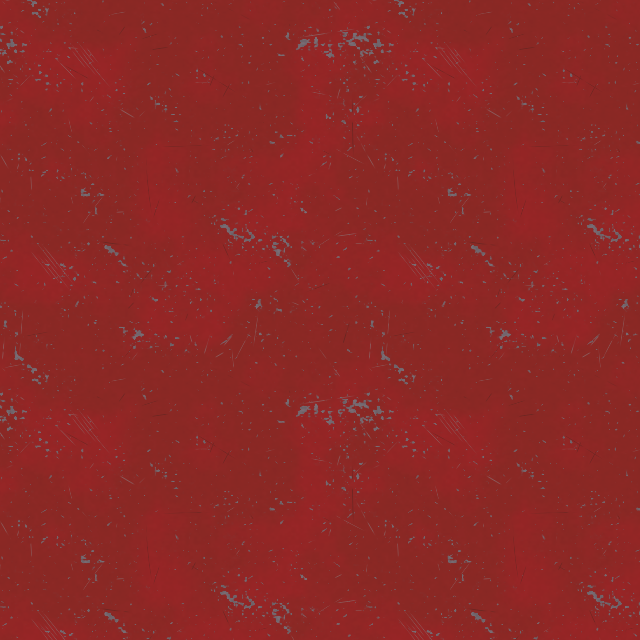
A WebGL 2 fragment shader for this texture:

```glsl
#version 300 es
precision highp float;

uniform vec2 u_resolution;
out vec4 fragColor;

float hash(vec2 p) {
    return fract(sin(dot(p, vec2(127.1, 311.7))) * 43758.5453);
}

// Value noise with n cells per tile, wrapping at the tile border
float noise(vec2 p, float n) {
    p *= n;
    vec2 f = fract(p);
    vec2 a = mod(floor(p), n);
    vec2 b = mod(a + 1.0, n);
    f = f * f * (3.0 - 2.0 * f);
    float low = mix(hash(a + n), hash(vec2(b.x, a.y) + n), f.x);
    float high = mix(hash(vec2(a.x, b.y) + n), hash(b + n), f.x);
    return mix(low, high, f.y);
}

float fbm(vec2 p, float n, int octaves) {
    float sum = 0.0, total = 0.0, weight = 1.0;
    for (int i = 0; i < octaves; i++) {
        sum += weight * noise(p, n);
        total += weight;
        weight *= 0.5;
        n *= 2.0;
    }
    return sum / total;
}

// Tiny isolated flecks, one candidate per cell
float specks(vec2 p, float n, float px) {
    vec2 id = mod(floor(p * n), n);
    vec2 center = 0.25 + 0.5 * vec2(hash(id + 0.37), hash(id + 4.71));
    vec2 q = (fract(p * n) - center) / n;
    q.x += q.y * (hash(id + 2.9) - 0.5) * 3.0;
    q.y *= mix(0.5, 1.6, hash(id + 6.3));
    float radius = mix(0.0005, 0.0032, pow(hash(id + 8.13), 3.0));
    radius *= 0.4 + 1.2 * noise(p, 230.0);
    float present = step(0.72, hash(id + 9.57));
    return present * clamp((radius - length(q)) / px + 0.5, 0.0, 1.0);
}

// Hairline broken scratches: x holds the pale ones, y the dark ones
vec2 scratches(vec2 p, float n, float px) {
    vec2 cover = vec2(0.0);
    float gaps = smoothstep(0.36, 0.58, fbm(p, 45.0, 2));
    for (int k = 0; k < 45; k++) {
        int neighbor = k % 9;
        vec2 cell = floor(p * n) + vec2(neighbor % 3 - 1, neighbor / 3 - 1);
        vec2 id = mod(cell, n) + float(k / 9) * 17.3;
        vec2 q = p - (cell + vec2(hash(id), hash(id + 3.1))) / n;

        // A few are bundles of uneven parallel lines
        float bundle = step(0.975, hash(id + 5.3));
        float angle = mix(3.1416 * hash(id + 7.7), -0.9, bundle);
        float c = cos(angle), s = sin(angle);
        q = mat2(c, -s, s, c) * q;
        float row = bundle * clamp(round(q.y / 0.009), -2.0, 2.0);
        q.y -= row * 0.009;
        q.x -= bundle * 0.08 * (hash(id + row + 0.7) - 0.5);
        q.y += (hash(id + 1.9) - 0.5) * q.x * q.x;

        float size = hash(id + 11.3);
        float reach = mix(0.012, 0.09, size * size * size);
        reach = mix(reach, 0.03 + 0.05 * hash(id + row + 2.3), bundle);
        float width = mix(0.0002, 0.0011, hash(id + 13.7));
        float line = clamp((width - abs(q.y)) / px + 0.5, 0.0, 1.0);
        line *= 1.0 - smoothstep(0.5, 1.0, abs(q.x) / reach);
        line *= mix(gaps, 1.0, 0.5 * bundle) * step(0.2, hash(id + 15.1));
        float dark = step(0.66, hash(id + 19.9)) * (1.0 - bundle);
        cover = max(cover, line * vec2(1.0 - dark, dark));
    }
    return cover;
}

void main() {
    float tiles = 1.745;
    vec2 p = gl_FragCoord.xy / u_resolution.y * tiles;
    float px = tiles / u_resolution.y;

    // Mottled red paint
    float clouds = fbm(p, 7.0, 5);
    vec3 color = mix(vec3(0.542, 0.157, 0.142), vec3(0.588, 0.145, 0.147),
                     smoothstep(0.42, 0.8, clouds));
    color *= 1.0 + 0.04 * (fbm(p, 90.0, 2) - 0.5);

    // Slanted clusters of small ragged chips
    vec2 slanted = vec2(p.x + p.y, p.y);
    float chipField = 0.5 * fbm(slanted, 11.0, 3) + 0.5 * fbm(p + 0.31, 105.0, 2);
    float chips = 0.9 * smoothstep(0.69, 0.75, chipField);
    float worn = smoothstep(0.6, 0.72, chipField);
    color = mix(color, vec3(0.47, 0.26, 0.26), 0.14 * worn);

    // Bare metal and scratches
    vec2 lines = scratches(p, 5.0, px);
    vec3 metal = vec3(0.44, 0.43, 0.46) * (0.92 + 0.16 * noise(p, 150.0));
    color = mix(color, vec3(0.3, 0.14, 0.12), 0.55 * lines.y);
    color = mix(color, vec3(0.54, 0.43, 0.44), 0.8 * lines.x);
    color = mix(color, metal, max(chips, 0.8 * specks(p, 55.0, px)));

    fragColor = vec4(color, 1.0);
}
```
